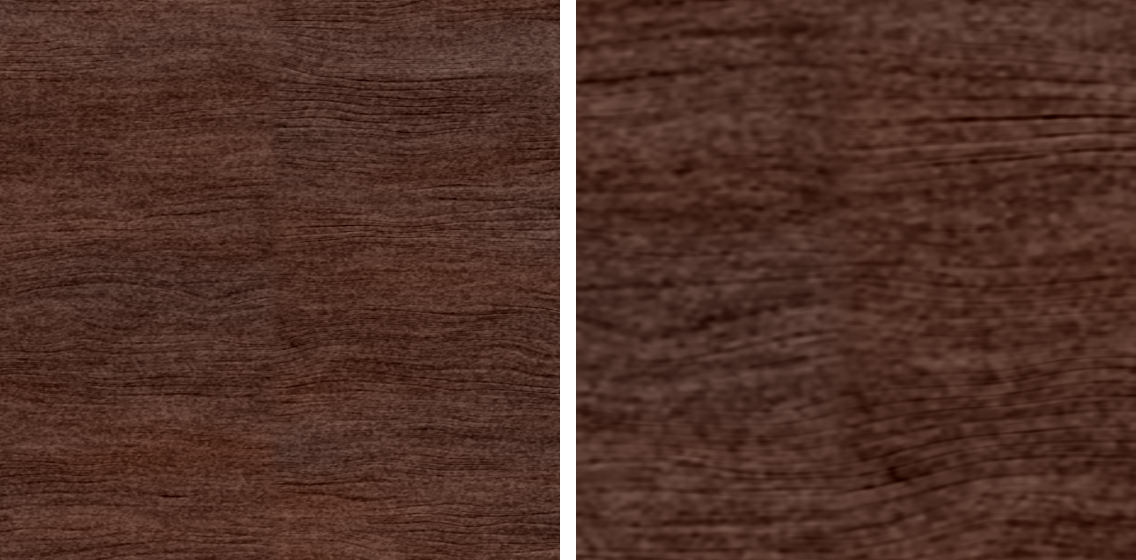
Left, the full canvas; right, a detail of the centre.
Give the GLSL for this texture, as a WebGL 1 fragment shader.

```glsl
precision highp float;
// Dark walnut veneer: horizontal grain, wavy grooves, soft boards and small knots.

uniform vec2 u_resolution;

#define BASE_COLOR vec3(0.325, 0.198, 0.157)
#define COOL_SHIFT vec3(-0.016, 0.007, 0.018)
#define BOARD_ROWS 7.0
#define BOARD_TONE 0.030
#define WARP 0.060
#define GROOVE_COUNT 60.0
#define GROOVE_DEPTH 0.085
#define FIBRE 0.085
#define GRAIN 0.125
#define KNOTS 4

float hash(vec2 p) {
  vec3 h = fract(p.xyx * vec3(0.1031, 0.1030, 0.0973));
  h += dot(h, h.yzx + 33.33);
  return fract((h.x + h.y) * h.z);
}

// Smooth value noise, centred on zero.
float noise(vec2 p) {
  vec2 i = floor(p), f = fract(p);
  f = f * f * (3.0 - 2.0 * f);
  float low = mix(hash(i), hash(i + vec2(1.0, 0.0)), f.x);
  float high = mix(hash(i + vec2(0.0, 1.0)), hash(i + 1.0), f.x);
  return mix(low, high, f.y) - 0.5;
}

float fbm(vec2 p) {
  float sum = 0.0, weight = 0.6;
  for (int i = 0; i < 3; i++) {
    sum += weight * noise(p);
    p = p * 2.03 + 17.7;
    weight *= 0.5;
  }
  return sum;
}

// Tone of the uneven board rows, with narrow blended edges.
float boardTone(float y, float side) {
  float row = y * BOARD_ROWS + 0.35 * sin(y * 11.0);
  float id = floor(row);
  float blend = smoothstep(0.0, 0.05, fract(row));
  float below = hash(vec2(id + 4.0, side + 9.0));
  float here = hash(vec2(id + 5.0, side + 9.0));
  return mix(below, here, blend) - 0.5;
}

// One thin line per unit of phase.
float line(float phase) {
  return 1.0 - smoothstep(0.02, 0.17, abs(fract(phase) - 0.5));
}

// Short slanted dark scars, frayed along the grain.
float knots(vec2 p, float side) {
  float sum = 0.0;
  for (int i = 0; i < KNOTS; i++) {
    vec2 key = vec2(float(i) * 3.7 + 2.0, side * 5.0 + 1.0);
    vec2 d = p - vec2(hash(key), hash(key + 31.0));
    float slant = mix(-0.9, 0.1, hash(key + 57.0));
    d.y -= slant * d.x + 0.012 * noise(p * vec2(60.0, 90.0));
    d /= vec2(0.035, 0.009);
    sum += exp(-dot(d, d)) * (0.6 + noise(p * vec2(50.0, 170.0)));
  }
  return sum;
}

// Pressed grooves: dark lines, each with a lighter lip beneath.
float grooves(vec2 q, float count, float seed) {
  float phase = q.y * count + 2.2 * noise(q * vec2(2.5, 17.0) + seed);
  phase += 0.6 * noise(q * vec2(12.0, 45.0) + seed);
  float present = smoothstep(-0.22, 0.25, noise(q * vec2(5.0, 26.0) + seed));
  return present * (0.5 * line(phase + 0.24) - line(phase));
}

vec3 wood(vec2 p, float side) {
  vec2 seeded = p + side * vec2(7.3, 3.1) + 1.7;

  // Bend the grain, more strongly inside figured patches.
  float figure = smoothstep(-0.05, 0.35, noise(seeded * vec2(2.0, 5.0) + 40.0));
  vec2 q = seeded;
  q.y += WARP * (0.6 + figure) * fbm(seeded * vec2(3.2, 6.0));
  q.y += 0.006 * noise(seeded * vec2(14.0, 20.0));

  // Broad bands down to fine fibres.
  float tone = BOARD_TONE * boardTone(p.y, side);
  tone += 0.065 * noise(q * vec2(1.8, 14.0));
  tone += 0.075 * fbm(q * vec2(4.0, 50.0) + 9.0);
  tone += FIBRE * noise(q * vec2(16.0, 190.0));

  // Leathery surface grain on two skewed lattices.
  vec2 skewed = vec2(seeded.x + 0.6 * seeded.y, seeded.y - 0.25 * seeded.x);
  tone += GRAIN * noise(skewed * vec2(150.0, 270.0));
  tone += 0.6 * GRAIN * noise(seeded * vec2(230.0, 310.0) + 5.0);

  // Wide grooves and finer ones between them.
  float depth = GROOVE_DEPTH * (0.7 + 0.3 * side);
  tone += depth * grooves(q, GROOVE_COUNT, 70.0);
  tone += 0.5 * depth * grooves(q, 1.6 * GROOVE_COUNT, 120.0);

  // Pores and knots.
  tone -= 0.04 * smoothstep(0.18, 0.40, noise(q * vec2(42.0, 250.0) + 23.0));
  tone -= 0.085 * knots(p, side);

  // Cooler patches, gathering towards the top, with red ones below.
  float cool = 1.0 * (p.y - 0.45) + 2.4 * fbm(q * vec2(2.0, 10.0) + 90.0);
  return BASE_COLOR + tone * vec3(1.0, 0.95, 0.93)
       + COOL_SHIFT * clamp(cool, -0.8, 1.0);
}

void main() {
  vec2 p = gl_FragCoord.xy / u_resolution;
  float seam = smoothstep(0.475, 0.505, p.x);
  vec3 color = mix(wood(p, 0.0), wood(p, 1.0), seam);
  gl_FragColor = vec4(clamp(color, 0.0, 1.0), 1.0);
}
```
